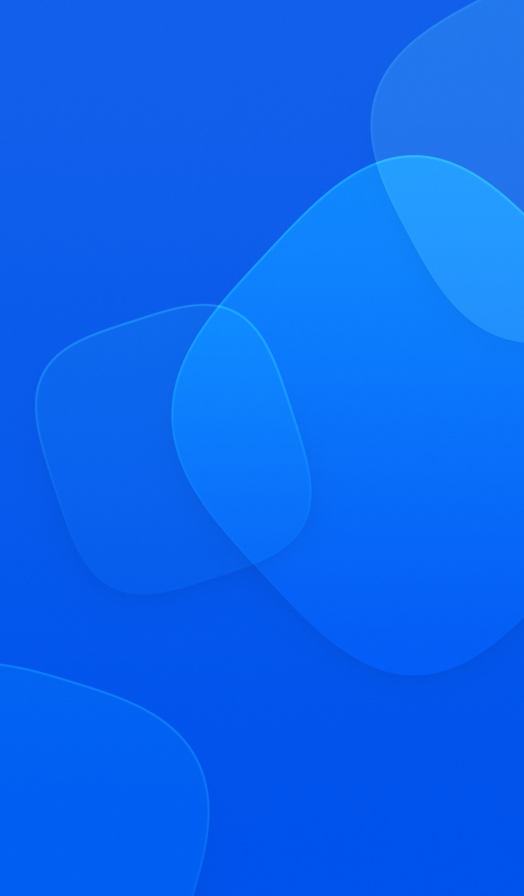
Reproduce this background procedurally as a Shadertoy shader.

```glsl
// Translucent rounded panes floating over a deep blue vertical gradient.
// Each pane is a rotated superellipse with a graded tint, a thin rim lit
// from above and a soft shadow below; a trace of grain hides banding.

const vec3 RIM_LIGHT = vec3(0.06, 0.14, 0.045);
const float RIM_WIDTH = 0.0013;
const float SHADOW_SPREAD = 0.013;

float hash(vec2 p) {
    return fract(sin(dot(p, vec2(12.9898, 78.233))) * 43758.5453);
}

vec2 rotate(vec2 p, float angle) {
    float c = cos(angle), s = sin(angle);
    return vec2(c * p.x + s * p.y, c * p.y - s * p.x);
}

// Approximate signed distance: radial value divided by its gradient length
float superellipse(vec2 p, float angle, vec2 halfSize, float power) {
    vec2 q = max(abs(rotate(p, angle)) / halfSize, 1e-4);
    float radius = pow(pow(q.x, power) + pow(q.y, power), 1.0 / power);
    vec2 slope = pow(q / radius, vec2(power - 1.0)) / halfSize;
    return (radius - 1.0) / length(slope);
}

// Lay one pane over the colour; p is relative to the pane's centre
vec3 addPane(vec3 color, vec2 p, float angle, vec2 halfSize, float power,
             vec3 tintLow, vec3 tintHigh, float rim, float shadow) {
    float pixel = 1.0 / iResolution.y;
    float d = superellipse(p, angle, halfSize, power);
    float inside = smoothstep(0.6 * pixel, -0.6 * pixel, d);
    float height = p.y / max(halfSize.x, halfSize.y);

    // Shadow outside, heavier towards the lower side
    float fall = exp(-max(d, 0.0) / SHADOW_SPREAD) * (1.0 - inside);
    color *= 1.0 - shadow * fall * smoothstep(1.0, -0.8, height);

    // Body tint
    color += inside * mix(tintLow, tintHigh, smoothstep(-1.2, 1.2, height));

    // Rim, brightest at the top
    float width = max(RIM_WIDTH, 0.7 * pixel);
    float line = exp(-pow((d + width) / width, 2.0));
    return color + RIM_LIGHT * rim * line * smoothstep(-0.9, 0.9, height);
}

vec3 background(float y) {
    vec3 low = vec3(0.0, 0.322, 0.925);
    vec3 middle = vec3(0.025, 0.350, 0.925);
    vec3 high = vec3(0.070, 0.372, 0.920);
    vec3 color = mix(low, middle, smoothstep(0.05, 0.5, y));
    return mix(color, high, smoothstep(0.35, 1.0, y));
}

void mainImage(out vec4 fragColor, in vec2 fragCoord) {
    vec2 p = fragCoord / iResolution.y;
    vec3 color = background(p.y);

    // Large diamond, slightly taller than wide
    vec2 diamond = (p - vec2(0.462, 0.5365)) * vec2(1.035, 0.965);
    color = addPane(color, diamond, 0.785, vec2(0.2448), 3.28,
        vec3(0.005, 0.030, 0.040), vec3(0.005, 0.165, 0.075), 0.8, 0.05);

    // Upper right pane
    color = addPane(color, p - vec2(0.6276, 0.8307), 0.489,
        vec2(0.1953, 0.194), 3.0,
        vec3(0.085, 0.075, 0.0), vec3(0.062, 0.098, 0.012), 0.45, 0.035);

    // Small left pane
    color = addPane(color, p - vec2(0.1934, 0.4987), 0.314,
        vec2(0.140, 0.151), 3.5,
        vec3(0.008, 0.022, 0.004), vec3(0.012, 0.052, 0.010), 0.9, 0.05);

    // Lower left pane
    color = addPane(color, p - vec2(0.0221, 0.0482), -0.297,
        vec2(0.1995, 0.2005), 3.0,
        vec3(0.005, 0.046, 0.025), vec3(0.0, 0.054, 0.025), 0.8, 0.04);

    // Fine grain
    color += (hash(floor(p * 512.0)) - 0.5) * 0.006;
    fragColor = vec4(clamp(color, 0.0, 1.0), 1.0);
}
```
